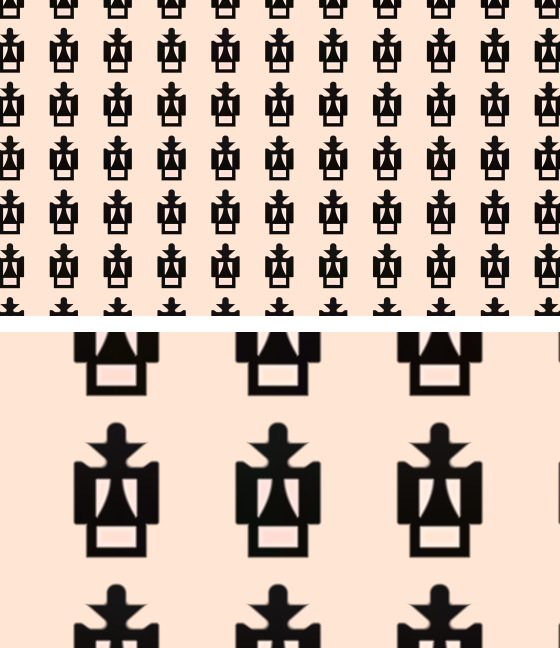
Top, the full canvas; bottom, a detail of the centre.
Write a Shadertoy shader that draws this pattern.

```glsl
float box(vec2 p, vec2 halfSize, float radius) {
    vec2 d = abs(p) - halfSize + radius;
    return length(max(d, 0.0)) + min(max(d.x, d.y), 0.0) - radius;
}

float smoothUnion(float a, float b, float k) {
    float h = max(k - abs(a - b), 0.0) / k;
    return min(a, b) - h * h * k * 0.25;
}

float hash(vec2 p) {
    return fract(sin(dot(p, vec2(127.1, 311.7))) * 4375.85);
}

// Solid outline: knob, tapered crown, broad body and narrower base
float outline(vec2 p) {
    float x = abs(p.x);
    float knob = box(p - vec2(0.0, 34.0), vec2(6.5, 12.0), 6.0);
    float taper = (x - 6.0 - 1.15 * (p.y - 20.0)) * 0.66;
    float crown = max(taper, abs(p.y - 25.5) - 6.5);
    float neck = box(p - vec2(0.0, 17.0), vec2(6.5, 7.0), 0.0);
    float body = box(p - vec2(0.0, -2.0), vec2(29.0, 21.5), 2.0);
    float shoulder = p.y - 15.5 - 4.0 * smoothstep(17.0, 25.0, x);
    body = max(body, shoulder * 0.9);
    float base = box(p - vec2(0.0, -32.0), vec2(20.5, 14.0), 0.8);
    float top = smoothUnion(smoothUnion(knob, crown, 3.0), neck, 2.0);
    return min(smoothUnion(top, body, 5.0), base);
}

// Paired upper windows, separated by a flaring bell
float upperWindows(vec2 p) {
    float x = abs(p.x);
    float fall = clamp((7.5 - p.y) / 26.0, 0.0, 1.0);
    float bell = (4.2 + 9.0 * pow(fall, 1.8) - x) * 0.87;
    return max(box(vec2(x - 9.0, p.y + 5.5), vec2(5.0, 13.0), 1.2), bell);
}

void mainImage(out vec4 fragColor, in vec2 fragCoord) {
    // 648 units span the canvas height
    float unit = 648.0 / iResolution.y;
    vec2 p = (fragCoord - 0.5 * iResolution.xy) * unit + vec2(1.3, 0.0);
    vec2 cell = floor(p / 110.5 + 0.5);
    p -= cell * 110.5;

    float lower = box(p - vec2(0.0, -32.0), vec2(13.5, 7.2), 1.0);
    float openings = min(upperWindows(p), lower);
    float shape = max(outline(p), -openings);
    float soft = max(0.65 * unit, 1.3);
    float ink = 1.0 - smoothstep(-soft, soft, shape);

    // Pale rims and a slight blush inside the openings
    vec3 paper = vec3(1.0, 0.9, 0.83);
    float inside = 1.0 - smoothstep(-1.0, 1.0, openings);
    float rim = inside * smoothstep(-5.0, -0.5, openings);
    paper = mix(paper, vec3(1.0, 0.97, 0.95), 0.7 * rim);
    paper.yz -= inside * vec2(0.04, 0.01) * hash(cell + 9.0);

    // Near-black fill, cooler at the knob, with a faint tint per repeat
    vec3 dark = mix(vec3(0.055, 0.04, 0.03), vec3(0.085, 0.075, 0.075),
                    smoothstep(-20.0, 40.0, p.y));
    vec3 tint = vec3(hash(cell), hash(cell + 3.7), hash(cell + 7.1)) - 0.5;
    dark += 0.03 * tint * (0.6 + 0.4 * sin(p.x * 0.12 + 6.0 * tint.x));

    fragColor = vec4(mix(paper, dark, ink), 1.0);
}
```
